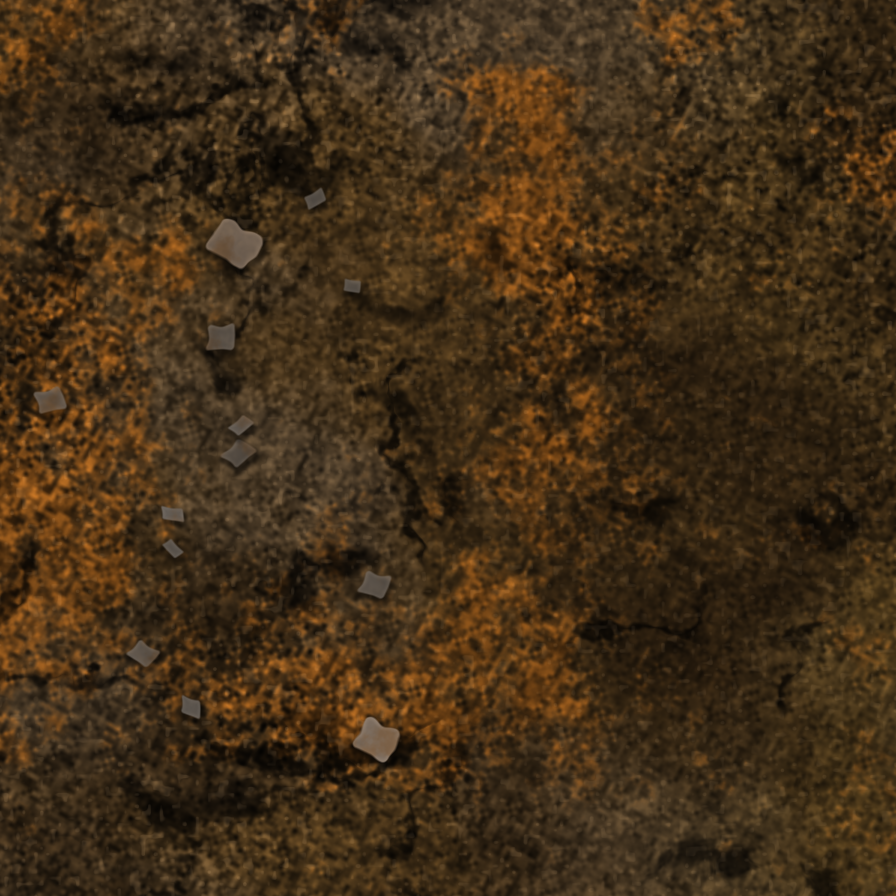
Give the GLSL for this texture, as a Shadertoy shader.

```glsl
// Damp gritty earth: brown soil with rust patches, dark crevices and pale chips.
// Warped fractal noise sets the soil zones, fine noise gives the grit, and
// hashed loops scatter soft lumps and small angular stone chips.

const vec3 DARK_EARTH = vec3(0.150, 0.104, 0.050);
const vec3 BROWN_EARTH = vec3(0.265, 0.190, 0.092);
const vec3 GREY_EARTH = vec3(0.278, 0.220, 0.150);
const vec3 OLIVE_EARTH = vec3(0.260, 0.195, 0.085);
const vec3 RUST = vec3(0.450, 0.260, 0.075);
const vec3 SLATE_CHIP = vec3(0.380, 0.355, 0.330);
const vec3 PALE_CHIP = vec3(0.560, 0.480, 0.410);
const int LUMPS = 5;
const int CHIPS = 13;

float hash(vec2 p) {
    vec3 q = fract(p.xyx * vec3(0.1031, 0.1030, 0.0973));
    q += dot(q, q.yzx + 33.33);
    return fract((q.x + q.y) * q.z);
}

float noise(vec2 p) {
    vec2 cell = floor(p);
    vec2 f = fract(p);
    f = f * f * (3.0 - 2.0 * f);
    float low = mix(hash(cell), hash(cell + vec2(1, 0)), f.x);
    float high = mix(hash(cell + vec2(0, 1)), hash(cell + vec2(1, 1)), f.x);
    return mix(low, high, f.y);
}

mat2 rotation(float angle) {
    float c = cos(angle), s = sin(angle);
    return mat2(c, s, -s, c);
}

float fbm(vec2 p) {
    float sum = 0.0, weight = 0.5;
    for (int i = 0; i < 5; i++) {
        sum += weight * noise(p);
        p = rotation(0.6) * p * 2.03 + 17.3;
        weight *= 0.5;
    }
    return sum / 0.97;
}

// Grit centred on zero: two grain sizes, rotated to hide the lattice
float grit(vec2 p) {
    float fine = noise(rotation(0.5) * p * 185.0) - 0.5;
    float coarse = noise(rotation(1.1) * p * 95.0 + 40.0) - 0.5;
    return 0.90 * fine + 0.60 * coarse;
}

// Rust gathers in a broken ring and follows the grains
float rustMask(vec2 p, vec2 warped, float grain) {
    float ring = (length(p - vec2(0.33, 0.53)) - 0.32) / 0.11;
    float field = fbm(warped * 5.0 + 11.0) + 0.14 * exp(-ring * ring);
    float breakup = fbm(p * 32.0 + 5.0) - 0.5;
    return smoothstep(0.58, 0.93, field + 0.50 * breakup + 0.16 * grain);
}

// Ragged cracks and wider pits, both limited to some zones
float creviceMask(vec2 p, vec2 warped, float grain) {
    float ridge = abs(fbm(warped * 6.0 + 31.0) - 0.5);
    float zone = smoothstep(0.50, 0.66, fbm(p * 7.0 + 71.0));
    float ragged = ridge + 0.05 * (fbm(p * 40.0) - 0.5) + 0.02 * grain;
    float crack = (1.0 - smoothstep(0.0, 0.045, ragged)) * zone;
    float pit = 1.0 - smoothstep(0.25, 0.38, fbm(warped * 11.0 + 53.0));
    return max(0.65 * crack, 0.65 * pit);
}

vec3 soil(vec2 p) {
    vec2 warped = p + 0.16 * (vec2(fbm(p * 5.0), fbm(p * 5.0 + 23.0)) - 0.5);
    float grain = grit(p);
    float tone = fbm(warped * 4.0 + 3.0);
    float greyness = smoothstep(0.40, 0.68, fbm(warped * 3.0 + 61.0) + 0.10 * grain);
    vec3 color = mix(BROWN_EARTH, GREY_EARTH, greyness);
    color = mix(color, OLIVE_EARTH, 0.6 * smoothstep(0.6, 0.95, p.x));
    color = mix(DARK_EARTH, color, smoothstep(0.18, 0.62, tone));
    color = mix(color, RUST, 0.85 * rustMask(p, warped, grain));

    // Slope lighting from the upper left
    vec2 toLight = vec2(-0.004, 0.006);
    float slope = fbm(p * 24.0) - fbm((p + toLight) * 24.0);
    color *= 1.0 + 1.1 * slope;
    color *= 1.0 - creviceMask(p, warped, grain);

    float roughness = mix(0.75, 1.2, smoothstep(0.35, 0.65, fbm(p * 3.5 + 90.0)));
    float fleck = smoothstep(0.68, 0.95, noise(p * 150.0 + 8.0)) * roughness;
    color *= 1.03 + 0.95 * grain * roughness;
    return color + 0.085 * fleck * vec3(1.0, 0.83, 0.62);
}

// Rough elliptical clod with a lit top and a shadow below
vec3 addLump(vec3 color, vec2 p, vec2 center, vec2 radii, float angle) {
    vec2 offset = p - center;
    vec2 q = rotation(angle) * offset / radii;
    float d = length(q) - 1.0 + 0.9 * (fbm(p * 26.0) - 0.5);
    float below = smoothstep(0.3, -1.0, offset.y / radii.y);
    float shadow = smoothstep(0.55, 0.0, d) * smoothstep(-0.25, 0.0, d);
    float inside = 1.0 - smoothstep(-0.20, 0.06, d);
    color *= 1.0 - 0.5 * shadow * below;
    return color * (1.0 + inside * mix(0.18, -0.15, below));
}

// Signed distance to a skewed, rounded and slightly chipped block
float chipDistance(vec2 p, vec2 halfSize, float skew) {
    p.x += skew * p.y;
    p += 0.28 * halfSize.y * (vec2(noise(p * 70.0), noise(p * 70.0 + 9.0)) - 0.5);
    float corner = 0.30 * halfSize.y;
    vec2 q = abs(p) - halfSize + corner;
    return length(max(q, 0.0)) + min(max(q.x, q.y), 0.0) - corner;
}

vec3 addChip(vec3 color, vec2 p, vec2 center, float size, float seed) {
    vec2 halfSize = size * vec2(1.0, mix(0.55, 0.95, hash(vec2(seed, 4.0))));
    mat2 turn = rotation(1.6 * (hash(vec2(seed, 5.0)) - 0.5));
    float skew = 0.6 * (hash(vec2(seed, 6.0)) - 0.5);
    float d = chipDistance(turn * (p - center), halfSize, skew);
    float dropped = chipDistance(turn * (p - center + vec2(-0.002, 0.005)), halfSize, skew);
    color *= 1.0 - 0.45 * (1.0 - smoothstep(-0.002, 0.007, dropped));

    float stain = smoothstep(0.52, 0.75, fbm(p * 28.0 + seed));
    vec3 face = mix(SLATE_CHIP, PALE_CHIP, smoothstep(0.010, 0.030, size));
    face *= 0.90 + 0.2 * fbm(p * 60.0) + 0.12 * smoothstep(-0.006, 0.0, d);
    face = mix(face, RUST, 0.35 * stain);
    float opacity = mix(0.65, 1.0, hash(vec2(seed, 7.0)));
    return mix(color, face, opacity * (1.0 - smoothstep(-0.0015, 0.0015, d)));
}

void mainImage(out vec4 fragColor, in vec2 fragCoord) {
    vec2 p = fragCoord / iResolution.y;
    vec3 color = soil(p);

    for (int i = 0; i < LUMPS; i++) {
        float seed = float(i) + 20.0;
        vec2 center = vec2(hash(vec2(seed, 1.0)), mix(0.5, 1.0, hash(vec2(seed, 2.0))));
        float radius = mix(0.040, 0.075, hash(vec2(seed, 3.0)));
        color = addLump(color, p, center, radius * vec2(1.0, 0.55), 0.4);
    }

    for (int i = 0; i < CHIPS; i++) {
        float seed = float(i) + 50.0;
        float row = (float(i) + hash(vec2(seed, 2.0))) / float(CHIPS);
        vec2 center = vec2(0.43 * hash(vec2(seed, 1.0)), mix(0.15, 0.80, row));
        float pick = hash(vec2(seed, 3.0));
        color = addChip(color, p, center, mix(0.009, 0.030, pick * pick), seed);
    }

    fragColor = vec4(clamp(color, 0.0, 1.0), 1.0);
}
```
